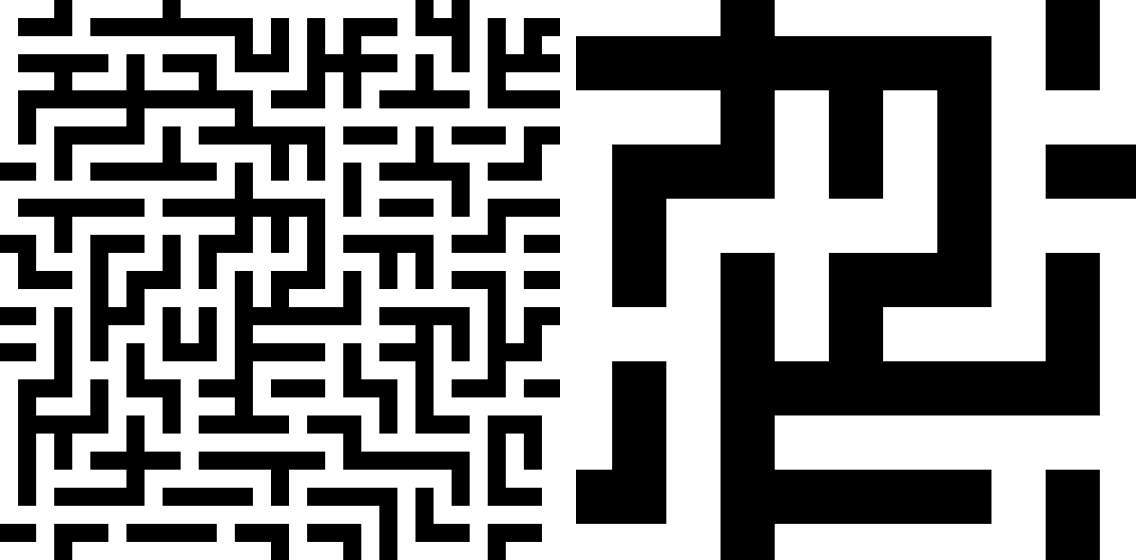
Left, the full canvas; right, a detail of the centre.
Give the GLSL for this pattern, as a WebGL 2 fragment shader.

```glsl
#version 300 es
precision highp float;
// Black-and-white maze: every pillar of a grid topples onto one of its four sides.

uniform vec2 u_resolution;
out vec4 fragColor;

const float CELLS = 31.0; // cells per side; pillars stand on odd columns and rows

float hash(vec2 p) {
    return fract(sin(dot(p, vec2(12.9898, 78.233))) * 43758.5453);
}

// Direction in which a pillar falls, slightly more often sideways; none outside the grid
vec2 fallDirection(vec2 pillar) {
    if (any(lessThan(pillar, vec2(0.0))) || any(greaterThan(pillar, vec2(CELLS)))) {
        return vec2(0.0);
    }
    float side = hash(pillar) < 0.5 ? -1.0 : 1.0;
    bool sideways = hash(pillar + 57.3) < 0.57;
    return sideways ? vec2(side, 0.0) : vec2(0.0, side);
}

// 1 where a cell holds a pillar or a fallen wall, 0 where it is open
float wall(vec2 cell) {
    vec2 odd = mod(cell, 2.0);
    if (odd.x == odd.y) return odd.x;

    // A gap between two pillars is closed if either one falls into it
    vec2 axis = odd.yx;
    bool closed = fallDirection(cell - axis) == axis
               || fallDirection(cell + axis) == -axis;
    return closed ? 1.0 : 0.0;
}

void main() {
    vec2 pixel = CELLS / u_resolution;
    vec2 p = gl_FragCoord.xy * pixel - 0.5;

    // Blend the four nearest cells by the share of the pixel each one covers
    vec2 cell = floor(p);
    vec2 cover = clamp((p - cell - 0.5) / pixel + 0.5, 0.0, 1.0);
    float lower = mix(wall(cell), wall(cell + vec2(1.0, 0.0)), cover.x);
    float upper = mix(wall(cell + vec2(0.0, 1.0)), wall(cell + 1.0), cover.x);
    float ink = mix(lower, upper, cover.y);

    fragColor = vec4(vec3(1.0 - ink), 1.0);
}
```
